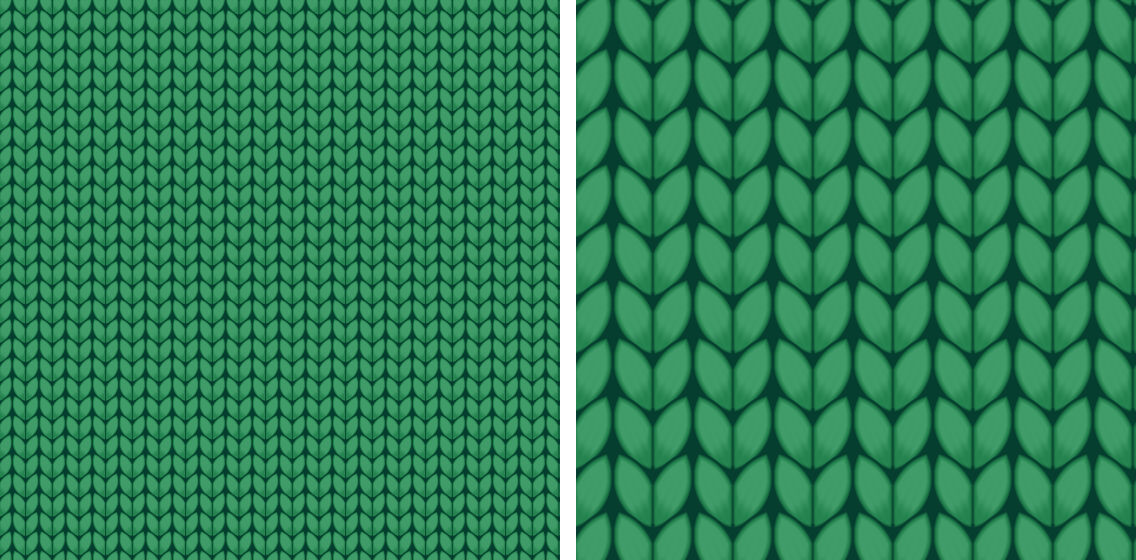
Left, the full canvas; right, a detail of the centre.
Give the GLSL for this pattern, as a Shadertoy shader.

```glsl
// Green stockinette knit: columns of V stitches made of mirrored, overlapping yarn leaves.
#define COLUMNS 21.0
#define ROWS 29.0
#define PHASE vec2(0.46, 0.24)
#define LEAF_HALF_LENGTH 0.475
#define LEAF_HALF_WIDTH 0.212
#define LEAF_ROUNDING 0.018
#define OUTLINE 0.028
#define LIGHT vec3(0.25, 0.61, 0.41)
#define MID vec3(0.14, 0.51, 0.31)
#define RIM vec3(0.06, 0.35, 0.22)
#define GAP vec3(0.02, 0.24, 0.18)

const vec2 LEAF_CENTER = vec2(0.225, 0.45);
const vec2 LEAF_AXIS = vec2(0.397, 0.918);

// Rotates into leaf space: x runs across the yarn, y along it.
vec2 toLeaf(vec2 p) {
    p -= LEAF_CENTER;
    return vec2(dot(p, vec2(LEAF_AXIS.y, -LEAF_AXIS.x)), dot(p, LEAF_AXIS));
}

// Lens bounded by two circular arcs, negative inside.
float lensDistance(vec2 p, float halfLength, float halfWidth) {
    float radius = (halfLength * halfLength + halfWidth * halfWidth) / (2.0 * halfWidth);
    return length(vec2(abs(p.x) + radius - halfWidth, p.y)) - radius;
}

// Pale core, deeper lower end and rim, with faint strands along the yarn.
vec3 yarnColor(vec2 leaf, float d) {
    float along = leaf.y / LEAF_HALF_LENGTH;
    float core = smoothstep(0.025, 0.075, -d);
    float lower = smoothstep(-0.72, -0.22, along + 0.7 * leaf.x);
    float strands = 0.10 * sin(leaf.x * 62.0) * (1.0 - smoothstep(-0.6, 0.5, along));
    vec3 body = mix(MID, LIGHT, clamp(core * lower + strands, 0.0, 1.0));
    return mix(RIM, body, smoothstep(0.0, 0.035, -d));
}

void mainImage(out vec4 fragColor, in vec2 fragCoord) {
    vec2 grid = fragCoord / iResolution.xy * vec2(COLUMNS, ROWS) - PHASE;
    float rowHeight = COLUMNS / ROWS;
    float aa = 0.6 * COLUMNS / min(iResolution.x, iResolution.y);

    // Mirror each column about the centre of its V.
    float side = abs(fract(grid.x) - 0.5);
    vec3 color = GAP;

    // Paint from the upper row down, so lower stitches lie in front.
    for (int i = -1; i <= 1; i++) {
        vec2 p = vec2(side, (fract(grid.y) + float(i)) * rowHeight);
        vec2 leaf = toLeaf(p);
        float d = lensDistance(leaf, LEAF_HALF_LENGTH, LEAF_HALF_WIDTH) - LEAF_ROUNDING;
        d = max(d, max(0.004 - p.x, p.x - 0.486));
        float shadow = 1.0 - smoothstep(OUTLINE - aa, OUTLINE + aa, d);
        float cover = 1.0 - smoothstep(-aa, aa, d);
        color = mix(color, GAP, 0.85 * shadow);
        color = mix(color, yarnColor(leaf, d), cover);
    }
    fragColor = vec4(color, 1.0);
}
```
